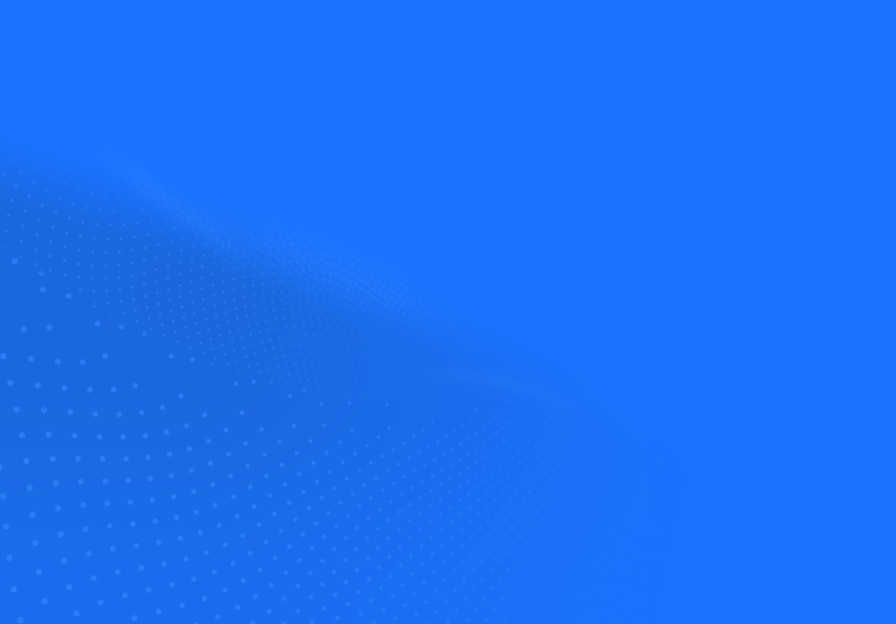
A Shadertoy shader for this background:

```glsl
// Round dots at the cell centres of a warped lattice
float dots(vec2 lattice, float radius) {
    mat2 jacobian = mat2(dFdx(lattice), dFdy(lattice));
    vec2 offset = inverse(jacobian) * (fract(lattice) - 0.5) / iResolution.y;
    float soft = 0.8 / iResolution.y;
    return 1.0 - smoothstep(-soft, soft, length(offset) - radius);
}

float band(float distanceToLine, float width) {
    float d = distanceToLine / width;
    return exp(-d * d);
}

float window(float x, float start, float end, float fade) {
    return smoothstep(start - fade, start + fade, x) * (1.0 - smoothstep(end - fade, end + fade, x));
}

void mainImage(out vec4 fragColor, in vec2 fragCoord) {
    vec2 p = fragCoord / iResolution.y;
    p.x *= 1.438 * iResolution.y / iResolution.x;

    const vec3 brightBlue = vec3(0.10, 0.45, 1.0);
    const vec3 deepBlue = vec3(0.107, 0.40, 0.865);
    const vec3 dotBlue = vec3(0.20, 0.53, 1.0);

    // Heights of the skyline and of the wave crests
    float skyline = 0.81 - 0.30 * p.x - 0.09 * p.x * p.x;
    float crest = 0.61 - 0.75 * p.x + 0.55 * p.x * p.x;
    float strand = 0.738 - 0.72 * (p.x - 0.187);
    float mesh = 0.785 - 0.41 * p.x;
    float farCrest = 0.40 - 1.1 * (p.x - 0.70) * (p.x - 0.70);

    // Shaded body of the waves
    float below = smoothstep(0.0, 0.15, skyline - p.y);
    float fadeRight = 1.0 - smoothstep(0.3, 1.3, p.x);
    float shade = below * fadeRight * mix(0.5, 0.9, smoothstep(0.0, 0.4, p.y));
    shade += 0.12 * band(length((p - vec2(0.34, 0.53)) * vec2(1.0, 1.5)), 0.15);
    vec3 color = mix(brightBlue, deepBlue, clamp(shade, 0.0, 1.0));

    // Soft light on the crests
    float glow = 0.20 * band(p.y - strand, 0.025) * window(p.x, 0.18, 0.37, 0.06);
    glow += 0.14 * band(p.y - mesh, 0.045) * window(p.x, 0.38, 0.68, 0.12);
    glow += 0.16 * band(p.y - farCrest, 0.014) * window(p.x, 0.70, 0.90, 0.06);
    color = mix(color, dotBlue, glow);

    // Log-polar lattice fanning out from the far end of the sheet
    vec2 toFar = vec2(1.05, 0.47) - p;
    float range = length(toFar);
    vec2 fan = vec2(log(range + 0.01), atan(toFar.y, toFar.x));
    fan.x += 0.025 * sin(fan.y * 9.0);
    fan.y += 0.025 * sin(p.x * 11.0 + p.y * 5.0);

    // Near sheet, its rows crowding beneath the crest
    float depth = crest - p.y;
    vec2 nearLattice = fan * 24.0;
    nearLattice.y += 4.0 * exp(-max(depth, 0.0) / 0.045);
    float nearMask = smoothstep(-0.012, 0.008, depth) * (1.0 - smoothstep(0.25, 1.2, p.x));
    nearMask *= smoothstep(0.0, 0.08, skyline - p.y);
    float light = 0.65 * nearMask * dots(nearLattice, 0.0012 + 0.0036 * range);

    // Far sheet, between the crest and the skyline
    vec2 farLattice = fan * vec2(42.0, 40.0);
    farLattice.y += 2.0 * sin(p.x * 7.0 - p.y * 4.0);
    float farMask = smoothstep(-0.008, 0.012, -depth) * smoothstep(0.0, 0.13, skyline - p.y);
    farMask *= 1.0 - smoothstep(0.3, 0.9, p.x);
    light = max(light, 0.45 * farMask * dots(farLattice, 0.0008 + 0.0019 * range));

    // Fine crossing meshes along the upper ridge
    float meshMask = band(p.y - mesh, 0.045) * window(p.x, 0.39, 0.70, 0.12);
    meshMask = max(meshMask, band(p.y - strand, 0.02) * window(p.x, 0.20, 0.40, 0.06));
    for (int i = 0; i < 2; i++) {
        float turn = 0.35 - 1.1 * float(i);
        mat2 rotation = mat2(cos(turn), sin(turn), -sin(turn), cos(turn));
        vec2 weave = rotation * p * vec2(95.0, 75.0);
        weave += 0.8 * sin(p.yx * 32.0 + float(i) * 2.0);
        light = max(light, 0.32 * meshMask * dots(weave, 0.0024));
    }
    color = mix(color, dotBlue, light);

    fragColor = vec4(color, 1.0);
}
```
